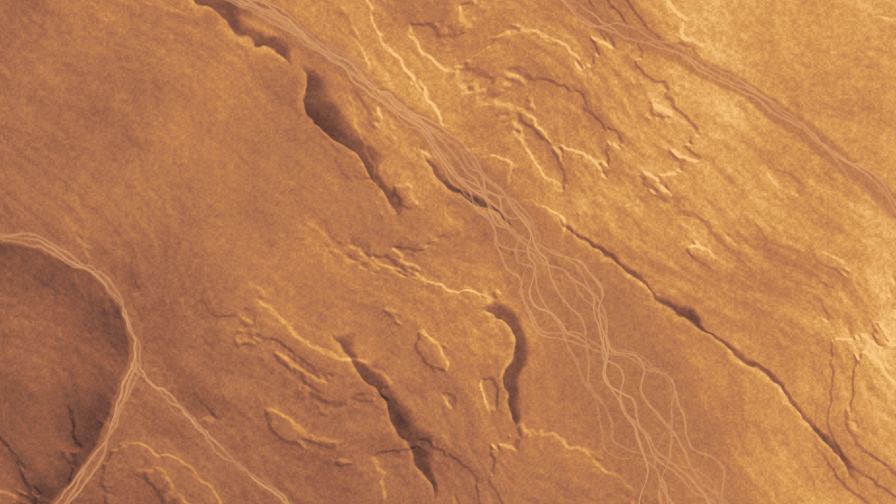
Give the GLSL for this texture, as a Shadertoy shader.

```glsl
// Desert plateau from the air: stepped scarps, shadowed cliffs and braided washes.
// A stretched noise height field is lit from the lower left; Bezier curves guide
// the cliffs and washes, and a ramp turns tone into earth colours.

const vec2 LIGHT_AXIS = vec2(.72, .69);
const int CURVE_STEPS = 14;

// Earth colours in order of their red value
const vec3 EARTH[7] = vec3[7](
    vec3(.24, .16, .16), vec3(.50, .32, .25), vec3(.61, .38, .28), vec3(.71, .46, .31),
    vec3(.77, .51, .31), vec3(.86, .62, .34), vec3(.97, .77, .50));

// Bezier control points (x, y pairs) and shadow widths of the cliffs
const mat4x2 CLIFFS[6] = mat4x2[6](
    mat4x2(.59, .88, .60, .72, .72, .70, .80, .52),
    mat4x2(.95, .38, 1.03, .33, 1.03, .25, 1.02, .14),
    mat4x2(.34, 1.02, .43, .97, .52, .91, .58, .86),
    mat4x2(.84, .70, .89, .60, .97, .62, 1.03, .56),
    mat4x2(1.08, .62, 1.20, .40, 1.50, .42, 1.73, -.02),
    mat4x2(.66, .36, .72, .22, .80, .18, .88, -.02));
const float CLIFF_WIDTHS[6] = float[6](.040, .026, .026, .010, .009, .026);

float hash(vec2 p) {
    vec3 q = fract(p.xyx * .1031);
    q += dot(q, q.yzx + 33.33);
    return fract((q.x + q.y) * q.z);
}

float noise(vec2 p) {
    vec2 i = floor(p), f = fract(p);
    f = f * f * f * (f * (f * 6. - 15.) + 10.);
    return mix(mix(hash(i), hash(i + vec2(1, 0)), f.x),
               mix(hash(i + vec2(0, 1)), hash(i + vec2(1, 1)), f.x), f.y);
}

float fbm(vec2 p, int octaves) {
    float sum = 0., amp = .5;
    for (int i = 0; i < octaves; i++) {
        sum += amp * noise(p);
        p = mat2(1.6, 1.2, -1.2, 1.6) * p + 17.3;
        amp *= .5;
    }
    return sum;
}

vec2 bezier(mat4x2 points, float t) {
    float s = 1. - t;
    return points * vec4(s * s * s, 3. * s * s * t, 3. * s * t * t, t * t * t);
}

// Signed distance (positive left of travel) and position along the curve
vec2 curveDistance(vec2 p, mat4x2 points) {
    vec2 best = vec2(1e3, 0.), from = points[0];
    for (int i = 1; i <= CURVE_STEPS; i++) {
        vec2 to = bezier(points, float(i) / float(CURVE_STEPS));
        vec2 e = to - from, r = p - from;
        float h = clamp(dot(r, e) / dot(e, e), 0., 1.);
        float dist = length(r - e * h);
        if (dist < abs(best.x)) {
            float side = e.x * r.y < e.y * r.x ? -1. : 1.;
            best = vec2(side * dist, (float(i - 1) + h) / float(CURVE_STEPS));
        }
        from = to;
    }
    return best;
}

// Height stretched along the drainage and cut into broken terraces
float terrain(vec2 p, float rugged) {
    vec2 q = vec2(dot(p, vec2(.78, -.62)) * 1.8, dot(p, vec2(.62, .78)) * 3.4);
    q += .4 * vec2(noise(p * 4. + 3.1), noise(p * 4. + 41.7));
    float n = fbm(q + 5.2, 6) + .1 * fbm(p * 13., 4), level = n * 8.;
    float terrace = (floor(level) + smoothstep(0., .16, fract(level))) / 8.;
    return mix(n * .45, n * .6 + terrace * .65, rugged);
}

// Thin lit crest and a shadow fading down the slope
float cliffLight(vec2 p, vec2 curve, float width) {
    float d = curve.x;
    float ends = smoothstep(0., .12, curve.y) * smoothstep(1., .88, curve.y);
    float reach = width * ends * (.35 + 1.3 * noise(p * 17.)) + .0005;
    float shadow = smoothstep(-.002, .003, d) * (1. - smoothstep(reach * .5, reach * 1.5, d));
    float crest = smoothstep(-.014, -.002, d) * (1. - smoothstep(-.002, .002, d));
    return ends * (.09 * crest - shadow * (.18 + .12 * noise(p * 30.)));
}

// Wash bed (x) and its pale braided threads (y)
vec2 wash(vec2 curve, float width, int threads, float seed) {
    float bed = 1. - smoothstep(width * .7, width * 1.15, abs(curve.x)), pale = 0.;
    for (int i = 0; i < threads; i++) {
        float lane = seed + float(i) * 7.7;
        float bend = noise(vec2(curve.y * 8., lane)) + .25 * noise(vec2(curve.y * 34., lane));
        float offset = (bend - .62) * 1.7 * width;
        float line = 1. - smoothstep(.0008, .0042, abs(curve.x - offset));
        pale = max(pale, line * (.3 + .7 * noise(vec2(curve.y * 12., lane + 3.))));
    }
    return vec2(bed, pale);
}

vec3 earthColour(float tone) {
    vec3 c = EARTH[0];
    for (int i = 1; i < 7; i++) {
        float lo = EARTH[i - 1].r, hi = EARTH[i].r;
        c = mix(c, EARTH[i], clamp((tone - lo) / (hi - lo), 0., 1.));
    }
    return c;
}

void mainImage(out vec4 fragColor, in vec2 fragCoord) {
    vec2 p = fragCoord / iResolution.y;
    vec2 jag = vec2(fbm(p * 9., 4), fbm(p * 9. + 60., 4)) - .47;

    // Washes
    vec2 bend = p + .03 * jag;
    vec2 trunk = curveDistance(bend, mat4x2(.42, 1.03, .78, .82, 1., .70, 1.39, -.03));
    vec2 west = curveDistance(bend, mat4x2(-.05, .54, .30, .52, .38, .28, .10, -.03));
    vec2 fork = curveDistance(bend, mat4x2(.27, .27, .36, .20, .42, .10, .60, -.03));
    vec2 east = curveDistance(bend, mat4x2(1.08, 1.02, 1.3, .88, 1.55, .85, 1.82, .54));
    vec2 water = wash(trunk, mix(.022, .115, smoothstep(.4, .85, trunk.y)), 9, 2.);
    water = max(water, wash(west, .016, 3, 71.));
    water = max(water, wash(fork, .010, 2, 113.));
    water = max(water, wash(east, .020, 3, 157.));

    // Relief, calmer on the plateau and in the beds
    float plateau = 1. - smoothstep(.18, .42, length((p - vec2(.42, .64)) * vec2(1., 1.25)));
    float rugged = smoothstep(.2, .5, noise(p * 3.3 + 8.)) * (1. - .9 * plateau);
    float slope = (terrain(p + .004 * LIGHT_AXIS, rugged) - terrain(p, rugged)) / .004;
    float light = .028 * slope / (1. + abs(slope) / 10.) * (1. - .75 * water.x);
    light *= 1. - .4 * plateau;

    // Broad tone, brighter to the upper right, shaded beside the west wash
    float tone = mix(.60, .875, smoothstep(-.1, 1.1, p.x * .42 + p.y * .32));
    tone += .2 * (fbm(p * 5. + 20., 4) - .47);
    float bank = smoothstep(0., .02, -west.x) * (1. - smoothstep(.03, .15, -west.x));
    tone -= .13 * bank * (.4 + noise(p * 11.));
    tone = mix(tone, .69, .6 * water.x) + light;

    for (int i = 0; i < 6; i++)
        tone += cliffLight(p, curveDistance(p + .075 * jag, CLIFFS[i]), CLIFF_WIDTHS[i]);

    // Gravel grain and pale sediment
    tone += .05 * (noise(p * 135.) - .5) + .065 * (noise(p * 260.) - .5);
    vec3 colour = mix(earthColour(tone), vec3(.89, .67, .45), .7 * water.y);
    fragColor = vec4(colour, 1.);
}
```
